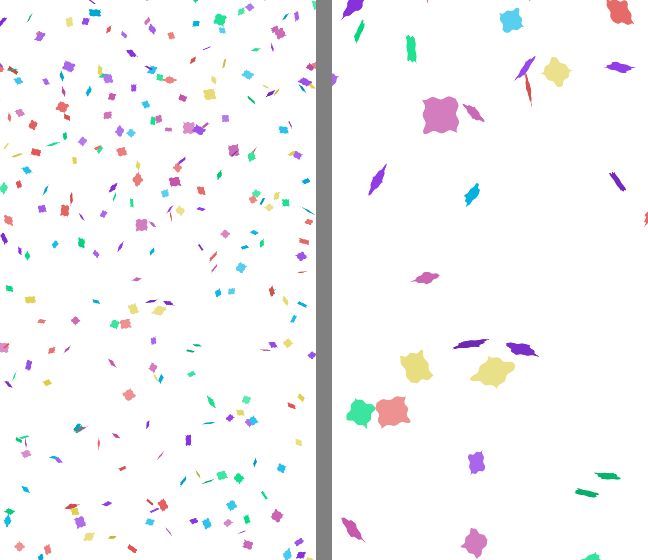
Left, the full canvas; right, a detail of the centre.
Write a Shadertoy shader that draws this pattern.

```glsl
// Confetti: small square paper pieces tumbling over a white ground.
// Three jittered grids scatter the pieces; each one is a square that is spun,
// foreshortened along a random direction, then shaded by its tilt.

const float TAU = 6.2831853;
const int LAYERS = 3;
const float CELL = 0.125;                  // grid spacing in canvas widths
const vec3 PAPER = vec3(1.0);

float hash(vec2 p, float seed) {
    return fract(sin(dot(p, vec2(127.1, 311.7)) + seed * 74.7) * 43758.5453);
}

mat2 rotation(float angle) {
    float c = cos(angle), s = sin(angle);
    return mat2(c, s, -s, c);
}

// Six party hues, picked by a random value from 0 to 1
vec3 partyColor(float pick) {
    vec3 hues[6] = vec3[6](
        vec3(0.55, 0.20, 0.90),            // violet
        vec3(0.00, 0.71, 0.91),            // cyan
        vec3(0.77, 0.32, 0.66),            // orchid
        vec3(0.02, 0.87, 0.52),            // green
        vec3(0.88, 0.82, 0.31),            // yellow
        vec3(0.89, 0.34, 0.33));           // coral
    float skewed = pow(pick, 1.2);         // favours the first hues
    return hues[int(min(skewed * 6.0, 5.0))];
}

// Light pieces fade towards white, dark pieces lose brightness
vec3 shadePaper(vec3 color, float light) {
    vec3 lit = mix(color, vec3(1.0), 0.35 * max(light, 0.0));
    return lit * (1.0 - 0.25 * max(-light, 0.0));
}

// Coverage of a square seen at an angle; facing 1 is flat, 0 is edge-on
float tiltedSquare(vec2 p, float side, float facing, float spin, float lean, float blur) {
    mat2 toPaper = rotation(spin) * mat2(1.0, 0.0, 0.0, 1.0 / facing) * rotation(lean);
    vec2 q = toPaper * p;
    q += 0.04 * side * sin(q.yx * 13.0 / side + spin);     // slightly ragged cut
    mat2 rows = transpose(toPaper);
    vec2 edge = (abs(q) - 0.5 * side) / vec2(length(rows[0]), length(rows[1]));
    return clamp(0.5 - max(edge.x, edge.y) / blur, 0.0, 1.0);
}

// Color in rgb and coverage in a for the piece that lives in one grid cell
vec4 confettiPiece(vec2 uv, vec2 cell, float seed, float height, float blur) {
    vec2 center = (cell + vec2(hash(cell, seed + 1.0), hash(cell, seed + 2.0))) * CELL;

    // The upper part of the canvas is more crowded
    float density = mix(0.60, 0.95, smoothstep(0.50, 0.65, center.y / height));
    if (hash(cell, seed + 3.0) > density) return vec4(0.0);

    float sizePick = hash(cell, seed + 4.0);
    float side = mix(0.021, 0.036, sizePick * sizePick);
    float facing = mix(0.11, 1.0, hash(cell, seed + 5.0));
    float spin = TAU * hash(cell, seed + 6.0);
    float lean = TAU * hash(cell, seed + 7.0);
    float cover = tiltedSquare(uv - center, side, facing, spin, lean, blur);

    float light = 1.4 * facing - 0.6 + 1.2 * (hash(cell, seed + 8.0) - 0.5);
    vec3 color = partyColor(hash(cell, seed + 9.0));
    return vec4(shadePaper(color, clamp(light, -1.0, 1.0)), cover);
}

void mainImage(out vec4 fragColor, in vec2 fragCoord) {
    vec2 uv = fragCoord / iResolution.x;
    float height = iResolution.y / iResolution.x;
    float blur = 0.8 / iResolution.x;
    vec2 home = floor(uv / CELL);
    vec3 color = PAPER;

    // Neighbour cells are included as pieces may cross cell borders
    for (int layer = 0; layer < LAYERS; layer++) {
        float seed = 17.0 * float(layer);
        for (int y = -1; y <= 1; y++) {
            for (int x = -1; x <= 1; x++) {
                vec2 cell = home + vec2(x, y);
                vec4 piece = confettiPiece(uv, cell, seed, height, blur);
                color = mix(color, piece.rgb, piece.a);
            }
        }
    }
    fragColor = vec4(color, 1.0);
}
```
